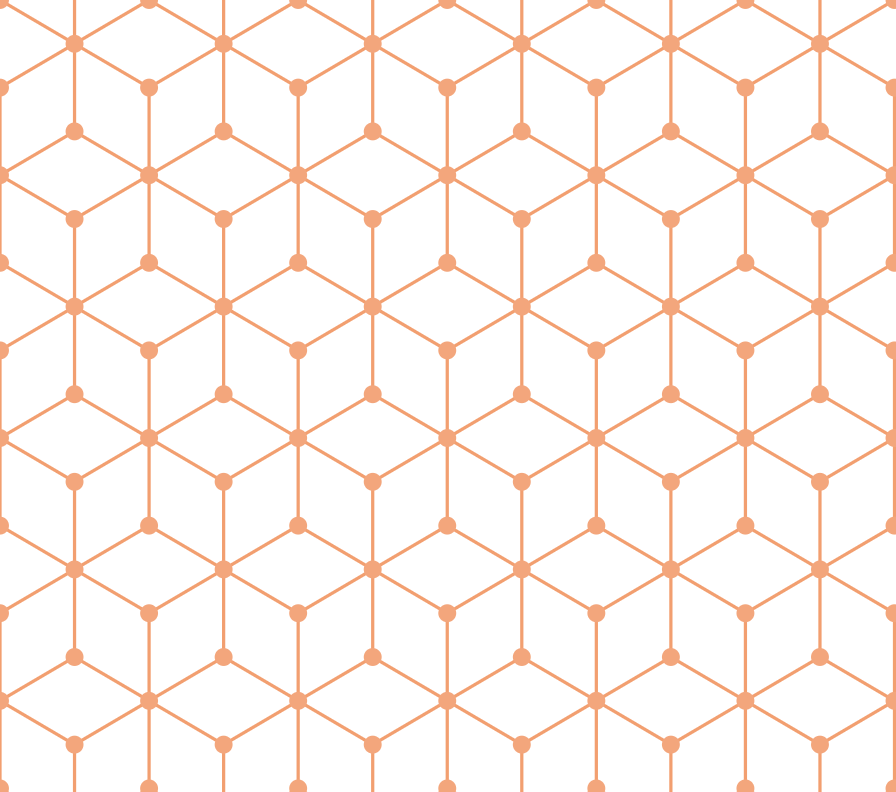
Reproduce this pattern procedurally as a WebGL 1 fragment shader.

```glsl
precision highp float;

uniform vec2 u_resolution;

// Vertical spoke length, with the cell width as unit
const float EDGE = 0.5876;

float segmentDistance(vec2 p, vec2 end) {
    return length(p - end * clamp(dot(p, end) / dot(end, end), 0.0, 1.0));
}

float coverage(float distanceToEdge, float pixel) {
    return clamp(0.5 - distanceToEdge / pixel, 0.0, 1.0);
}

void main() {
    float pixel = 6.01 / u_resolution.x;
    vec2 p = vec2(gl_FragCoord.x, u_resolution.y - gl_FragCoord.y) * pixel;

    // Two staggered hubs per period, each with six spokes
    vec2 period = vec2(1.0, 3.0 * EDGE);
    vec2 diagonalEnd = vec2(0.5, 0.5 * EDGE);
    vec2 verticalEnd = vec2(0.0, EDGE);
    float spokes = 1e3;
    float nodes = 1e3;
    for (int i = 0; i < 2; i++) {
        vec2 hub = vec2(0.5, 0.5 * EDGE) + 0.5 * period * float(i);
        vec2 q = abs(mod(p - hub + 0.5 * period, period) - 0.5 * period);
        spokes = min(spokes, min(segmentDistance(q, verticalEnd),
                                 segmentDistance(q, diagonalEnd)));
        nodes = min(nodes, min(length(q), min(length(q - verticalEnd),
                                              length(q - diagonalEnd))));
    }

    // Round nodes over thin spokes on white
    vec3 color = mix(vec3(1.0), vec3(0.95, 0.625, 0.44), coverage(spokes - 0.0109, pixel));
    color = mix(color, vec3(0.953, 0.652, 0.488), coverage(nodes - 0.06, pixel));
    gl_FragColor = vec4(color, 1.0);
}
```
